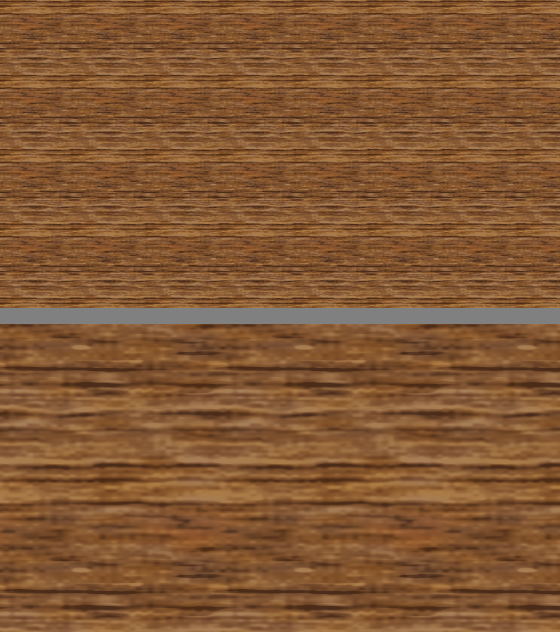
Top, the full canvas; bottom, a detail of the centre.
A WebGL 2 fragment shader for this texture:

```glsl
#version 300 es
precision highp float;
// Brown wood veneer: a square tile of horizontal grain, repeated without seams.

#define ROWS 4.147      // tiles down the canvas
#define TONE 0.58       // overall lightness of the wood
#define CONTRAST 1.0    // strength of the fine grain
#define WOBBLE 0.002    // waviness of the grain, in tiles
#define LINE_DEPTH 1.15 // darkness of the long grain lines
#define STREAK_DEPTH 0.50
#define FLECK_LIGHT 0.34
#define BLUSH 0.50      // strength of the reddish patch
#define TAU 6.2831853

uniform vec2 u_resolution;
out vec4 outColor;

const vec3 DARK = vec3(0.27, 0.155, 0.085);
const vec3 BROWN = vec3(0.51, 0.333, 0.185);
const vec3 HONEY = vec3(0.66, 0.49, 0.295);
const vec3 RUST = vec3(0.60, 0.34, 0.18);

// Long grain lines: height in the tile from its top, half width, strength
const vec3 GRAIN[9] = vec3[9](
  vec3(0.02, 0.011, 0.55), vec3(0.085, 0.010, 0.55), vec3(0.19, 0.009, 0.42),
  vec3(0.26, 0.008, 0.28), vec3(0.45, 0.008, 0.22), vec3(0.655, 0.014, 0.45),
  vec3(0.70, 0.009, 0.25), vec3(0.79, 0.011, 0.48), vec3(0.86, 0.009, 0.38));

float hash(vec2 cell, float seed) {
  uvec2 q = uvec2(cell) * uvec2(1597u, 3203u);
  uint h = (q.x ^ q.y ^ (uint(seed) * 7919u)) * 747796405u;
  h = (h ^ (h >> 15)) * 2246822519u;
  h ^= h >> 13;
  return float(h & 65535u) / 65535.0;
}

// Value noise that wraps at the tile edges
float tileNoise(vec2 uv, vec2 cells, float seed) {
  vec2 p = uv * cells;
  vec2 i = floor(p), f = fract(p);
  f = f * f * (3.0 - 2.0 * f);
  vec2 a = mod(i, cells), b = mod(i + 1.0, cells);
  return mix(mix(hash(a, seed), hash(vec2(b.x, a.y), seed), f.x),
             mix(hash(vec2(a.x, b.y), seed), hash(b, seed), f.x), f.y);
}

float wrapDistance(float a, float b) {
  return fract(a - b + 0.5) - 0.5;
}

float ridge(float d, float width) {
  return exp(-d * d / (width * width));
}

// Layered stretched noise, from broad bands to fine fibres
float fibres(vec2 uv) {
  float n = 0.22 * (tileNoise(uv, vec2(2, 19), 1.0) - 0.5);
  n += 0.46 * (tileNoise(uv, vec2(4, 41), 2.0) - 0.5);
  n += 0.50 * (tileNoise(uv, vec2(9, 61), 3.0) - 0.5);
  n += 0.30 * (tileNoise(uv, vec2(37, 67), 4.0) - 0.5);
  return n;
}

// Dark lines with a pale upper edge, uneven along their length
float grainLines(vec2 uv, float pixel) {
  float tone = 0.0;
  for (int k = 0; k < 9; k++) {
    vec3 line = GRAIN[k];
    float seed = 20.0 + float(k);
    float bend = 0.010 * (tileNoise(vec2(uv.x, 0.0), vec2(6, 1), seed) - 0.5);
    float wear = mix(0.55, 1.1, tileNoise(vec2(uv.x, 0.0), vec2(9, 1), seed + 20.0));
    float d = wrapDistance(uv.y, line.x + bend);
    float width = max(line.y, 0.6 * pixel);
    float depth = line.z * wear * line.y / width;
    tone += depth * (0.40 * ridge(d + 0.025, width) - ridge(d, width));
  }
  return tone;
}

void main() {
  // Tile space, measured from the upper left corner
  vec2 uv = vec2(gl_FragCoord.x, u_resolution.y - gl_FragCoord.y) / u_resolution.y * ROWS;
  float pixel = ROWS / u_resolution.y;
  vec2 grain = uv;
  grain.y += WOBBLE * (sin(TAU * (uv.x + uv.y)) + 0.6 * sin(TAU * (3.0 * uv.x - uv.y) + 1.3));

  // Pale smooth band at the top, rough darker band below the middle
  float tone = TONE + 0.06 * cos(TAU * (grain.y - 0.03));
  tone += CONTRAST * fibres(grain);
  tone += LINE_DEPTH * grainLines(grain, pixel);

  // Short dark streaks and pale flecks in the rough band
  float rough = ridge(wrapDistance(grain.y, 0.56), 0.17);
  float streak = smoothstep(0.64, 0.84, tileNoise(grain, vec2(5, 41), 60.0));
  float fleck = smoothstep(0.64, 0.86, tileNoise(grain, vec2(8, 53), 61.0));
  tone += rough * (FLECK_LIGHT * fleck - STREAK_DEPTH * streak);
  tone = clamp(tone, 0.0, 1.0);

  vec3 color = mix(DARK, BROWN, smoothstep(-0.15, 0.62, tone));
  color = mix(color, HONEY, smoothstep(0.50, 1.05, tone));

  // Reddish patch
  vec2 d = vec2(wrapDistance(uv.x, 0.37) / 0.19, wrapDistance(grain.y, 0.30) / 0.075);
  float patchTone = exp(-dot(d, d)) * smoothstep(0.2, 0.6, tone);
  color = mix(color, RUST, BLUSH * patchTone);

  // Slow drift between golden and greyish brown
  float drift = tileNoise(grain, vec2(5, 23), 70.0);
  color *= mix(vec3(0.99, 1.02, 1.18), vec3(1.03, 0.98, 0.84), drift);

  outColor = vec4(color, 1.0);
}
```
